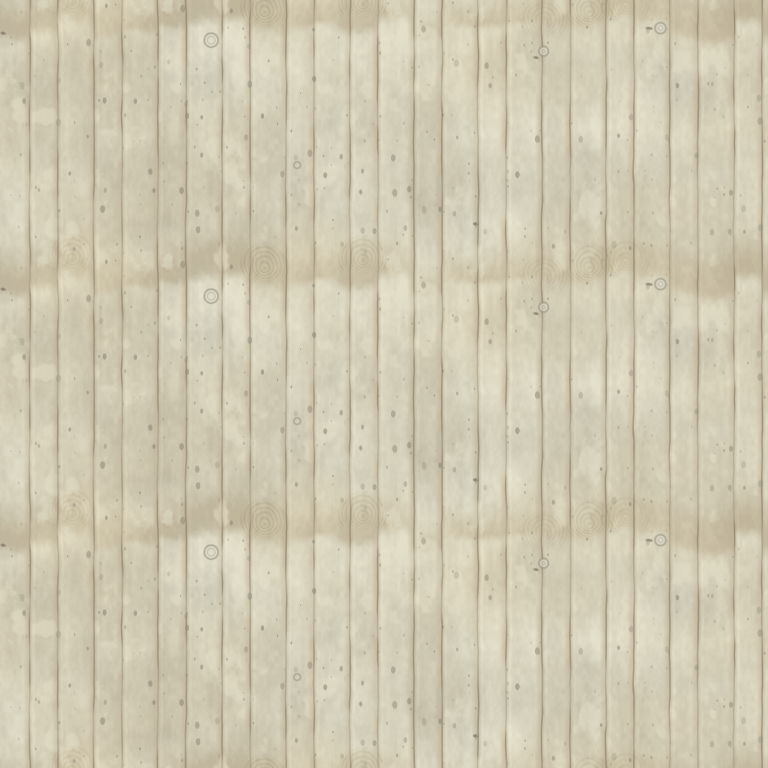
Write a WebGL 2 fragment shader that draws this texture.

```glsl
#version 300 es
precision highp float;
// Pale weathered planks: 24 narrow and wide boards across, stains and knots recurring three times down.
uniform vec2 u_resolution;
out vec4 fragColor;

float hash(vec2 p) {
    vec3 q = fract(p.xyx * vec3(0.1031, 0.1030, 0.0973));
    q += dot(q, q.yzx + 33.33);
    return fract((q.x + q.y) * q.z);
}

// Value noise that wraps after cells.x by cells.y lattice steps
float noise(vec2 p, vec2 cells) {
    p *= cells;
    vec2 i = floor(p), f = fract(p);
    f = f * f * (3.0 - 2.0 * f);
    vec2 a = mod(i, cells), b = mod(i + 1.0, cells);
    a += cells * 1.7;
    b += cells * 1.7;
    return mix(mix(hash(a), hash(vec2(b.x, a.y)), f.x),
               mix(hash(vec2(a.x, b.y)), hash(b), f.x), f.y);
}

float fbm(vec2 p, vec2 cells) {
    float sum = 0.0, weight = 0.5;
    for (int i = 0; i < 5; i++) {
        sum += weight * noise(p, cells);
        cells *= 2.0;
        weight *= 0.5;
    }
    return sum / 0.97;
}

// Wrapped offset from a center, in canvas units
vec2 offsetFrom(vec2 p, vec2 center) {
    return (fract(p - center + 0.5) - 0.5) * vec2(1.0, 1.0 / 3.0);
}

void main() {
    vec2 uv = gl_FragCoord.xy / u_resolution;
    float px = 1.0 / min(u_resolution.x, u_resolution.y);
    vec2 p = vec2(uv.x, fract((1.0 - uv.y) * 3.0));

    // Boards in pairs, with slightly wandering seams
    float wander = (fbm(p, vec2(24, 9)) - 0.5) * 0.003;
    float pairs = (uv.x + wander) * 12.0 - 0.469;
    float f = fract(pairs);
    float seam = (f < 0.22 ? f : f < 0.72 ? f - 0.4375 : f - 1.0) / 12.0;
    float board = mod(2.0 * floor(pairs) + step(0.4375, f), 24.0);
    float boardRandom = hash(vec2(board, 7.0));

    // Stains shift from board to board
    vec2 q = p + vec2(0.0, (boardRandom - 0.5) * 0.1);
    float stain = fbm(q, vec2(9, 4));
    float streak = fbm(p, vec2(80, 4));
    float grain = fbm(p, vec2(200, 40));
    float tone = 0.53 + 1.3 * (stain - 0.5) + 0.65 * (streak - 0.5)
               + 0.5 * (grain - 0.5) + 0.2 * (boardRandom - 0.5);

    // Damp band with a bleached band below it
    float c = fract(q.y + 0.4 + 0.16 * (fbm(p, vec2(12, 4)) - 0.5)) - 0.5;
    float damp = smoothstep(-0.22, -0.03, c) * (1.0 - smoothstep(-0.02, 0.04, c));
    float bleach = smoothstep(-0.02, 0.04, c) * (1.0 - smoothstep(0.04, 0.32, c));
    float reach = smoothstep(0.15, 0.8, noise(p, vec2(14, 2)));
    tone += (0.45 * bleach - 0.6 * damp) * (0.35 + 0.65 * reach);

    vec3 color = mix(vec3(0.775, 0.745, 0.655), vec3(0.882, 0.862, 0.772), clamp(tone, -0.25, 1.15));
    float warmth = fbm(q + 0.37, vec2(8, 3)) - 0.5;
    color += vec3(0.025, 0.0, -0.035) * warmth + vec3(0.008, -0.002, -0.016) * damp;

    // Cream scuffs
    float scuff = smoothstep(0.62, 0.76, fbm(p + 0.21, vec2(36, 9)));
    color = mix(color, vec3(0.89, 0.87, 0.78), 0.55 * scuff);

    // Growth rings, domed and fading at the foot
    vec2 domes[6] = vec2[6](vec2(0.094, 0.01), vec2(0.345, 0.05), vec2(0.473, 0.02),
                            vec2(0.708, 0.09), vec2(0.767, 0.05), vec2(0.815, 0.03));
    for (int i = 0; i < 6; i++) {
        vec2 d = offsetFrom(p, domes[i]);
        float r = length(d) + 0.006 * (fbm(p, vec2(30, 10)) - 0.5);
        float mask = (1.0 - smoothstep(0.029, 0.035, r)) * (1.0 - smoothstep(0.005, 0.025, d.y));
        float arcs = 0.5 + 0.5 * sin((r + 0.25 * d.y) * 1300.0);
        float strength = 0.3 + 0.5 * hash(vec2(i, 3));
        color -= vec3(0.055, 0.06, 0.07) * mask * strength * (0.35 + arcs);
    }

    // Seams: tan groove, thin broken line, pale lip
    float groove = smoothstep(0.008, 0.0, abs(seam + 0.0015));
    float line = smoothstep(0.0007 + px, 0.0, abs(seam));
    float wear = smoothstep(0.2, 0.75, noise(p, vec2(24, 11)));
    color = mix(color, vec3(0.74, 0.69, 0.585), groove * (0.3 + 0.25 * wear));
    color = mix(color, vec3(0.57, 0.52, 0.43), line * (0.35 + 0.4 * wear));
    color += 0.022 * smoothstep(0.003, 0.0, abs(seam - 0.005));

    // Scattered grey flecks, then finer dark specks
    for (int i = 0; i < 2; i++) {
        vec2 cells = i == 0 ? vec2(48, 14) : vec2(96, 32);
        vec2 id = floor(p * cells);
        vec2 jitter = 0.3 + 0.4 * vec2(hash(id + 11.0), hash(id + 47.0));
        vec2 d = (fract(p * cells) - jitter) / cells * vec2(1.0, 0.22);
        float size = (i == 0 ? 0.003 : 0.0012) * (0.5 + 0.6 * hash(id + 83.0));
        float fleck = smoothstep(size + 0.6 * px, size - 0.6 * px, length(d));
        float present = step(hash(id + 29.0), i == 0 ? 0.13 : 0.07);
        color = mix(color, vec3(0.56, 0.54, 0.47), fleck * present * (0.25 + 0.4 * hash(id + 5.0)));
    }

    // Round knots: center and radius
    vec3 knots[4] = vec3[4](vec3(0.275, 0.157, 0.009), vec3(0.708, 0.2, 0.006),
                            vec3(0.387, 0.645, 0.004), vec3(0.86, 0.11, 0.007));
    for (int i = 0; i < 4; i++) {
        float r = length(offsetFrom(p, knots[i].xy)) - knots[i].z;
        color = mix(color, vec3(0.87, 0.86, 0.79), 0.7 * smoothstep(px, -px, r));
        float rims = smoothstep(0.0025, 0.0, abs(r)) + 0.5 * smoothstep(0.002, 0.0, abs(r + 0.004));
        color = mix(color, vec3(0.59, 0.57, 0.5), 0.6 * min(rims, 1.0));
    }

    // Dark slanted splits
    vec2 splits[4] = vec2[4](vec2(0.619, 0.875), vec2(0.004, 0.13), vec2(0.845, 0.11), vec2(0.698, 0.225));
    for (int i = 0; i < 4; i++) {
        vec2 d = offsetFrom(p, splits[i]);
        float r = length(vec2(d.x + d.y, (d.y - 0.4 * d.x) * 2.0)) + 0.006 * (grain - 0.5);
        color = mix(color, vec3(0.45, 0.42, 0.36), 0.65 * smoothstep(0.007, 0.002, r));
    }

    fragColor = vec4(clamp(color, 0.0, 1.0), 1.0);
}
```
